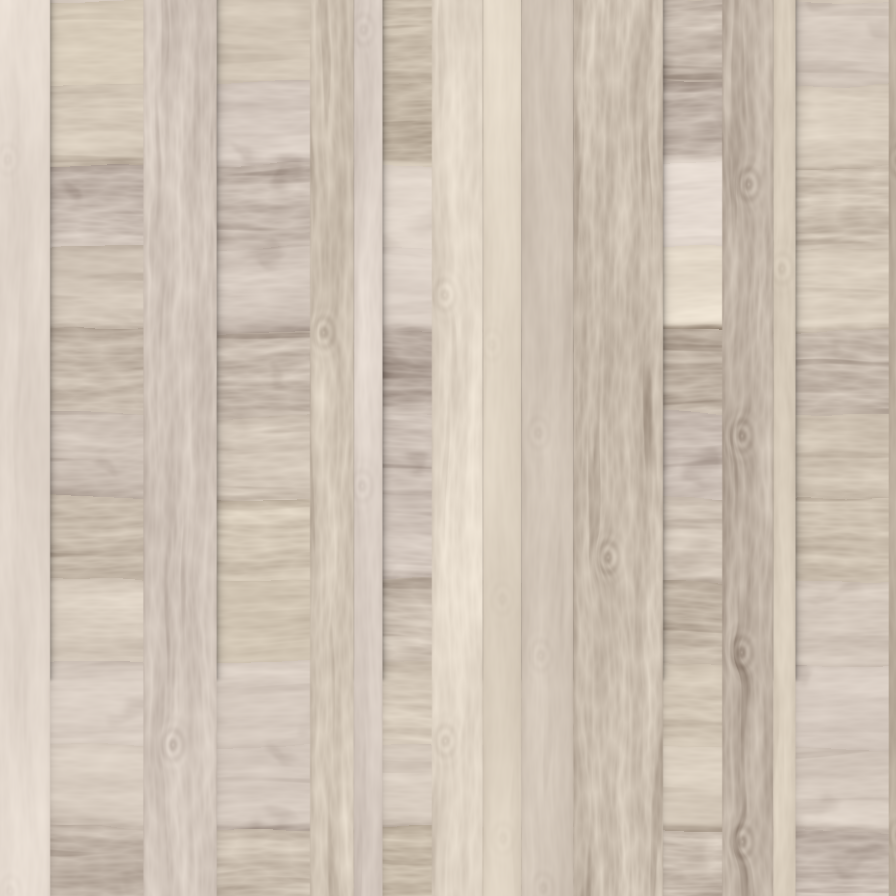
A Shadertoy shader for this texture:

```glsl
const vec3 WEATHERED = vec3(0.61, 0.55, 0.48);
const vec3 BLEACHED = vec3(0.96, 0.92, 0.85);
const vec3 LILAC_SHIFT = vec3(-0.012, -0.012, 0.022);
const float ROW_COUNT = 10.8;
const float SHADOW_END = 0.241;

// Upright boards: left edge, right edge, tone, roughness
const int BOARD_COUNT = 11;
const vec4 BOARDS[BOARD_COUNT] = vec4[](
    vec4(-0.02, 0.056, 0.82, 0.25), vec4(0.160, 0.242, 0.61, 0.75),
    vec4(0.346, 0.395, 0.58, 0.85), vec4(0.395, 0.427, 0.75, 0.4),
    vec4(0.482, 0.539, 0.83, 0.55), vec4(0.539, 0.582, 0.78, 0.2),
    vec4(0.582, 0.640, 0.59, 0.3), vec4(0.640, 0.740, 0.55, 1.0),
    vec4(0.806, 0.863, 0.44, 1.0), vec4(0.863, 0.888, 0.72, 0.4),
    vec4(0.992, 1.02, 0.40, 0.6));

// Tones of the level boards, top to bottom, in wide and narrow gaps
const float WIDE_ROWS[11] = float[](
    0.72, 0.68, 0.50, 0.67, 0.48, 0.62, 0.55, 0.67, 0.74, 0.73, 0.52);
const float NARROW_ROWS[11] = float[](
    0.52, 0.45, 0.84, 0.82, 0.40, 0.58, 0.62, 0.48, 0.60, 0.72, 0.50);

vec2 hash2(vec2 p) {
    vec2 q = vec2(dot(p, vec2(127.1, 311.7)), dot(p, vec2(269.5, 183.3)));
    return fract(sin(q) * 43758.5);
}

// Layered, turned and bent sines, about -1 to 1
float waves(vec2 p, float seed) {
    float sum = 0.0, amp = 0.5;
    p += seed * vec2(3.1, 7.7);
    for (int i = 0; i < 4; i++) {
        sum += amp * sin(p.x + 1.3 * sin(p.y + seed));
        p = mat2(0.8, 0.6, -0.6, 0.8) * p * 1.7 + 2.3;
        amp *= 0.7;
    }
    return sum;
}

// Distance to the nearest scattered point
float cells(vec2 p) {
    vec2 id = floor(p);
    float nearest = 2.0;
    for (int y = -1; y <= 1; y++)
        for (int x = -1; x <= 1; x++) {
            vec2 cell = id + vec2(x, y);
            nearest = min(nearest, length(cell + hash2(cell) - p));
        }
    return nearest;
}

// Tone offset of wood whose fibres run along p.y
float grain(vec2 p, float seed, float rough) {
    float across = p.x + 0.005 * waves(p * vec2(16.0, 7.0), seed);
    float broad = waves(vec2(across * 24.0, p.y * 5.0), seed + 3.0);
    float streak = waves(vec2(across * 180.0, p.y * 10.0), seed + 7.0);
    float fibre = cells(vec2(across * 150.0, p.y * 34.0) + seed * 17.0) - 0.45;
    float crack = smoothstep(0.55, 1.0, waves(vec2(across * 95.0, p.y * 6.0), seed + 11.0));
    return 0.09 * broad + rough * (0.12 * streak + 0.20 * fibre - 0.22 * crack);
}

// Distance to the knot in the current stretch of a board
float knotDistance(vec2 p, float centre, float seed) {
    float along = p.y * 4.0 + seed * 0.37;
    vec2 h = hash2(vec2(floor(along), seed));
    vec2 d = vec2(p.x - centre - (h.x - 0.5) * 0.03, (fract(along) - 0.3 - 0.4 * h.y) / 4.0);
    return length(d * vec2(1.0, 0.7)) + step(0.55, h.x);
}

vec3 woodColor(float tone, float lilac) {
    return mix(WEATHERED, BLEACHED, clamp(tone, -0.4, 1.05)) + LILAC_SHIFT * lilac;
}

float rowTone(float row, float narrow) {
    int i = int(clamp(row, 0.0, 10.0));
    return mix(WIDE_ROWS[i], NARROW_ROWS[i], narrow);
}

vec3 levelBoards(vec2 uv, float gap, float narrow) {
    float level = (1.0 - uv.y) * ROW_COUNT + 0.05 * waves(uv * vec2(12.0, 5.0), gap);
    float row = floor(level), within = fract(level);
    float tone = mix(rowTone(row, narrow), rowTone(row + 1.0, narrow), smoothstep(0.88, 1.0, within));
    vec2 h = hash2(vec2(row, gap));
    float stain = 1.0 - smoothstep(0.05, 0.22, cells(uv * vec2(8.0, 11.0) + 0.2 * waves(uv * 30.0, gap)));
    float seam = exp(-min(within, 1.0 - within) * 22.0);
    float rough = mix(1.15, 0.35, smoothstep(0.4, 0.8, tone));
    tone += grain(uv.yx, row + gap * 5.0, rough) + 0.10 * (h.x - 0.5) - 0.10 * seam - 0.16 * stain * h.y;
    return woodColor(tone, h.y);
}

vec3 uprightBoard(vec2 uv, vec4 board, float seed) {
    float r = knotDistance(uv, 0.5 * (board.x + board.y), seed);
    float halo = exp(-r * r * 5000.0) * board.w;
    float edge = min(uv.x - board.x, board.y - uv.x);
    float tone = board.z + grain(uv + vec2(0.012 * halo, 0.0), seed * 3.0, board.w);
    tone -= halo * (0.10 + 0.16 * sin(r * 650.0)) + 0.12 * exp(-max(edge, 0.0) * 350.0);
    return woodColor(tone, hash2(vec2(seed, 4.0)).x);
}

void mainImage(out vec4 fragColor, in vec2 fragCoord) {
    vec2 uv = fragCoord / iResolution.xy;
    float blur = max(0.0012, 0.7 / iResolution.x);

    // Level boards behind, numbered by the gap they show through
    float narrow = step(0.42, uv.x) * step(uv.x, 0.85);
    float wideGap = step(0.2, uv.x) + step(0.8, uv.x);
    float narrowGap = 7.0 + step(0.6, uv.x);
    vec3 color = levelBoards(uv, mix(wideGap, narrowGap, narrow), narrow);

    // Upright boards in front, each casting a shadow to its right
    for (int i = 0; i < BOARD_COUNT; i++) {
        vec4 board = BOARDS[i];
        float beyond = max(uv.x - board.y, 0.0);
        float shade = 0.08 + 0.24 * smoothstep(SHADOW_END - 0.004, SHADOW_END + 0.004, uv.y);
        color *= 1.0 - shade * exp(-beyond * 300.0) * step(board.y, uv.x + blur);
        float cover = smoothstep(-blur, blur, uv.x - board.x) * smoothstep(-blur, blur, board.y - uv.x);
        if (cover > 0.0) color = mix(color, uprightBoard(uv, board, float(i) + 1.0), cover);
    }
    fragColor = vec4(color, 1.0);
}
```
